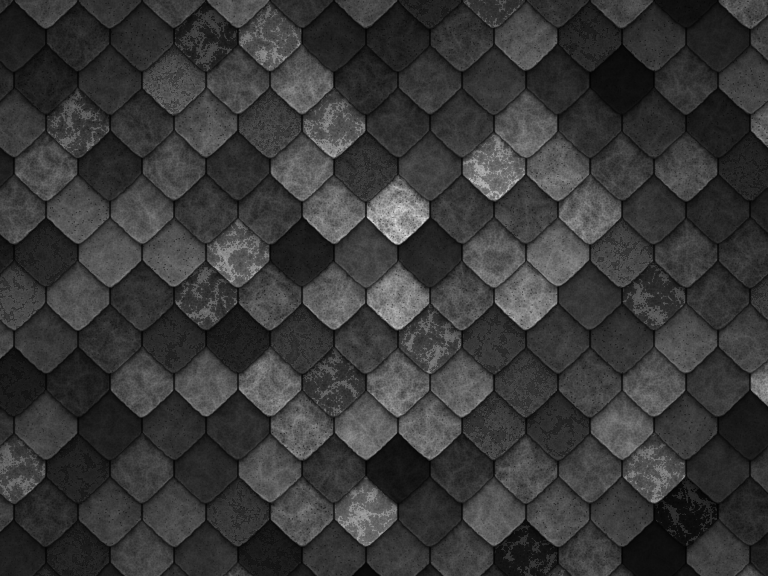
Give the GLSL for this texture, as a WebGL 2 fragment shader.

```glsl
#version 300 es
precision highp float;
// Weathered grey roof tiles: rounded diamonds, 12 across, in staggered rows.
// Each row overlaps the one below, so rows are layered upward with soft shadows;
// hashed tones, cellular mottling and pits make every tile differ.
uniform vec2 u_resolution;
out vec4 fragColor;

const float ROW_PITCH = 0.675;  // in tile widths

float hash(vec2 p) {
  vec3 q = fract(vec3(p.xyx) * 0.1031);
  q += dot(q, q.yzx + 33.33);
  return fract((q.x + q.y) * q.z);
}

// Cellular noise: distance to the nearest point, and that point's random value
vec2 cellular(vec2 p) {
  vec2 cell = floor(p), nearest = vec2(9.0, 0.0);
  for (int j = -1; j <= 1; j++)
    for (int i = -1; i <= 1; i++) {
      vec2 id = cell + vec2(i, j);
      vec2 point = id + vec2(hash(id + 17.3), hash(id + 71.9));
      float d = length(point - p);
      if (d < nearest.x) nearest = vec2(d, hash(id + 5.7));
    }
  return nearest;
}

// Grey level of a whole tile, lighter toward the middle of the roof
float tileTone(vec2 id, vec2 center) {
  float pick = hash(id + 41.0);
  float tone = 0.12 + 0.24 * pow(hash(id + 3.0), 1.3);
  tone += 0.15 * step(0.91, pick);
  tone *= 1.0 - 0.58 * step(pick, 0.09);
  vec2 fromMiddle = (center - vec2(6.9, 4.7)) / vec2(4.2, 2.6);
  return tone + 0.10 * exp(-dot(fromMiddle, fromMiddle)) * step(0.25, pick);
}

void main() {
  vec2 p = gl_FragCoord.xy / u_resolution.x * 12.0;
  float pixel = 12.0 / u_resolution.x;

  // Surface wear shared by all tiles
  vec2 warped = p + 0.06 * sin(p.yx * 9.0 + 2.0 * sin(p * 5.3));
  float broad = cellular(warped * 3.7).x;
  float medium = cellular(warped * 9.0 + 31.0).x;
  float fine = cellular(p * 27.0 + 57.0).x;
  float mottle = 0.40 * broad + 0.32 * medium + 0.28 * fine - 0.43;
  vec2 pit = cellular(p * 15.0 + 83.0);
  float pits = smoothstep(0.26, 0.08, pit.x) * step(0.68, pit.y);
  float patches = smoothstep(0.02, 0.10, mottle);

  float grey = 0.05;
  float baseRow = floor((p.y - 0.465) / ROW_PITCH);
  for (int i = -1; i <= 1; i++) {
    float row = baseRow + float(i);
    float shift = 0.22 + 0.5 * mod(row + 1.0, 2.0);
    float column = floor(p.x - shift + 0.5);
    vec2 id = vec2(column, row) + 50.0;
    vec2 center = vec2(column + shift, 0.465 + row * ROW_PITCH + 0.56);
    vec2 q = p - center + vec2(0.0, 0.56);
    q.y += 0.02 * (hash(id + 9.0) - 0.5);

    // Lower edge: a V with a rounded tip, slightly chipped
    float edge = 0.98 * (sqrt(q.x * q.x + 0.005) - 0.0707);
    float d = (edge - q.y) * 0.714 + 0.018 * (medium - 0.45);

    // Tile face: tone, tilt, mottling, pits, and stains or lichen on a few
    float tone = tileTone(id, center);
    float tilt = hash(id + 23.0) - 0.5;
    tone *= 1.0 + 0.22 * tilt * q.x - 0.12 * (q.y - 0.5);
    tone *= 1.0 + (0.55 + 0.7 * hash(id + 29.0)) * mottle;
    tone *= 1.0 - 0.42 * pits * hash(id + 37.0);
    float wear = hash(id + 61.0);
    tone *= 1.0 - 0.38 * patches * step(0.88, wear);
    tone += 0.11 * patches * step(wear, 0.07);

    // Worn lower rim and dark joint between neighbours
    tone *= 1.0 + 0.16 * smoothstep(-0.045, -0.012, d);
    tone *= mix(0.3, 1.0, smoothstep(0.004, 0.028, 0.5 - abs(q.x)));

    // Shadow on the row below, then the tile itself
    float gap = max(d, 0.0);
    grey *= 1.0 - 0.62 * exp(-gap * 32.0) - 0.24 * exp(-gap * 8.0);
    grey = mix(grey, tone, smoothstep(pixel, -pixel, d) );
  }

  // Fine grit and darkened corners
  grey *= 0.95 + 0.10 * hash(floor(p * 42.0));
  vec2 offset = gl_FragCoord.xy / u_resolution - vec2(0.55, 0.48);
  grey *= 1.12 - 0.7 * dot(offset, offset);
  fragColor = vec4(vec3(clamp(grey, 0.0, 1.0)), 1.0);
}
```
